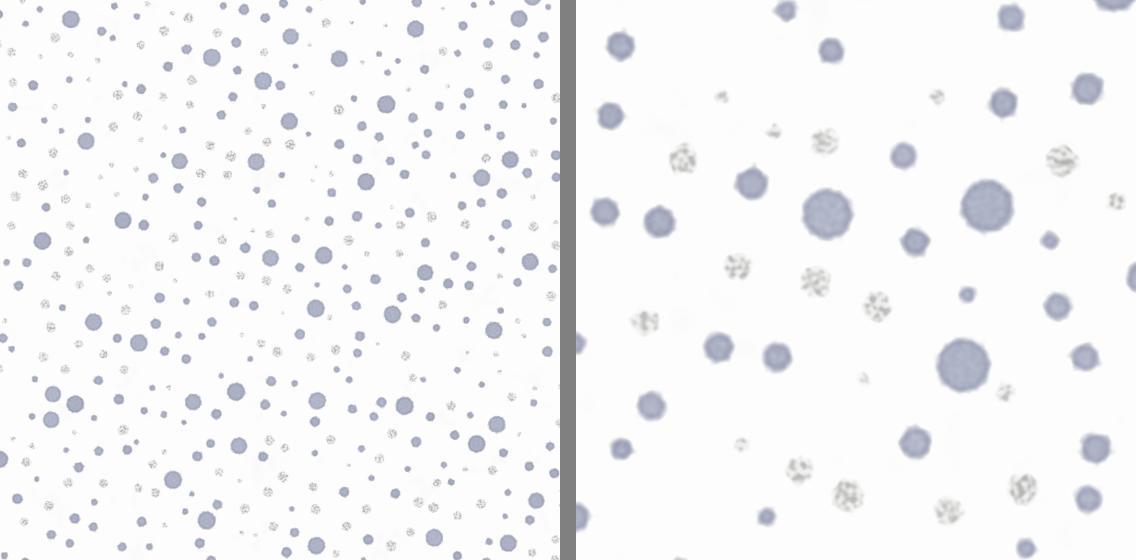
Left, the full canvas; right, a detail of the centre.
A Shadertoy shader for this pattern:

```glsl
// Scattered snow-like dots on white: large and small slate-blue discs among mottled grey ones.
// A rotated grid with shifted rows holds one jittered dot per cell, so dots never overlap;
// each 3x3 block of cells gives one place to a large disc. Gradient noise roughens it all.

const float CELLS = 21.0;

vec3 hash3(vec2 p) {
    vec3 q = fract(p.xyx * vec3(0.1031, 0.1030, 0.0973));
    q += dot(q, q.yxz + 33.33);
    return fract((q.xxy + q.yzz) * q.zyx);
}

float cornerSlope(vec2 corner, vec2 offset) {
    return dot(hash3(corner).xy * 2.0 - 1.0, offset);
}

// Gradient noise, roughly -0.7 to 0.7
float gradientNoise(vec2 p) {
    vec2 i = floor(p), f = fract(p);
    vec2 u = f * f * f * (f * (f * 6.0 - 15.0) + 10.0);
    vec2 e = vec2(0.0, 1.0);
    float low = mix(cornerSlope(i, f), cornerSlope(i + e.yx, f - e.yx), u.x);
    float high = mix(cornerSlope(i + e.xy, f - e.xy), cornerSlope(i + e.yy, f - e.yy), u.x);
    return mix(low, high, u.y);
}

void mainImage(out vec4 fragColor, in vec2 fragCoord) {
    float side = min(iResolution.x, iResolution.y);
    vec2 uv = fragCoord / side;
    float blur = max(0.0021, 0.8 / side);

    // Rotated cells, each row slid by a random amount
    float angle = 0.43;
    vec2 grid = mat2(cos(angle), sin(angle), -sin(angle), cos(angle)) * uv * CELLS + 60.0;
    grid.x += hash3(vec2(floor(grid.y), 7.0)).x;
    vec2 id = floor(grid);
    vec3 rnd = hash3(id + 13.0);
    vec3 extra = hash3(id + 151.0);

    // One cell of each block may hold a large disc
    vec2 block = floor(id / 3.0);
    vec3 pick = hash3(block + 71.0);
    bool large = all(equal(id - block * 3.0, floor(pick.xy * 3.0))) && pick.z < 0.9;

    // Kind of dot: radius in canvas units, and whether it is blue
    bool blue = large || rnd.z < 0.50;
    float radius = 0.0;
    if (large) radius = mix(0.0138, 0.0158, extra.x);
    else if (rnd.z < 0.28) radius = mix(0.0072, 0.0090, extra.x);
    else if (rnd.z < 0.50) radius = mix(0.0042, 0.0060, extra.x);
    else if (rnd.z < 0.77) radius = mix(0.0068, 0.0092, extra.x);
    else if (rnd.z < 0.96) radius = mix(0.0032, 0.0052, extra.x);

    // Jitter that keeps the whole dot inside its cell
    float reach = 0.44 - radius * CELLS;
    vec2 centre = 0.5 + (rnd.xy * 2.0 - 1.0) * reach;
    float dist = length(fract(grid) - centre) / CELLS - radius;

    float grain = gradientNoise(uv * 190.0 + 9.0);
    float mottle = gradientNoise(uv * 250.0 + 40.0);

    // Paper with faint cloudy patches
    float cloud = gradientNoise(uv * 14.0) + 0.6 * gradientNoise(uv * 60.0);
    vec3 color = vec3(0.992 - 0.012 * smoothstep(0.2, 0.7, cloud));

    if (radius > 0.0 && blue) {
        // Ragged grey fringe, stronger on some dots
        float fringe = smoothstep(blur, -blur, dist - 0.0006 + 0.0045 * grain);
        color = mix(color, vec3(0.74, 0.74, 0.75), fringe * mix(0.25, 0.75, extra.y));
        // Blue body with a slightly darker rim
        float rim = smoothstep(-0.0055, -0.0015, dist);
        vec3 body = mix(vec3(0.680, 0.702, 0.775), vec3(0.630, 0.650, 0.735), rim);
        body += 0.05 * mottle + 0.03 * (extra.z - 0.5);
        color = mix(color, body, smoothstep(blur, -blur, dist + 0.0012 * grain));
    } else if (radius > 0.0) {
        // Pale speckled dot with a broken edge
        float speckle = smoothstep(-0.35, 0.4, mottle);
        vec3 body = mix(vec3(0.93, 0.93, 0.925), vec3(0.70, 0.70, 0.695), speckle);
        float cover = smoothstep(blur, -blur, dist + 0.003 * grain);
        color = mix(color, body, cover * mix(0.75, 1.0, extra.y));
    }

    fragColor = vec4(color, 1.0);
}
```
